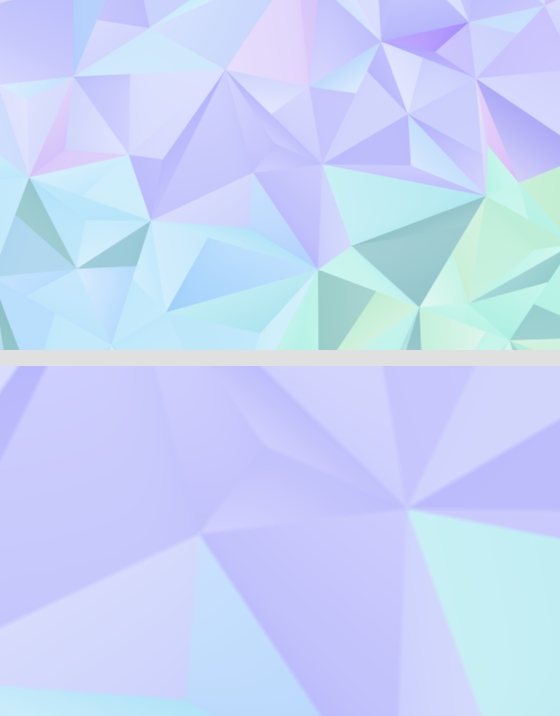
Top: the whole. Bottom: its middle third, enlarged.
A Shadertoy shader for this background:

```glsl
// Pastel low-poly background: a jittered, tilted lattice is cut into triangle
// fans, and many of those are cut again into slivers. Each facet takes a tint
// from its region (lavender above, ice and mint below) and a linear sheen.

const float CELL_SIZE = 0.37;
const float TILT = 0.42;
const float EDGE_SOFTNESS = 0.0048;
const vec2 LATTICE_OFFSET = vec2(7.3, 4.6);

const vec3 ICE = vec3(0.78, 0.92, 0.985);
const vec3 SKY = vec3(0.73, 0.87, 0.99);
const vec3 PALE_LAVENDER = vec3(0.84, 0.86, 0.99);
const vec3 PERIWINKLE = vec3(0.77, 0.77, 0.99);
const vec3 PINK = vec3(0.90, 0.82, 0.98);
const vec3 MINT = vec3(0.77, 0.96, 0.92);
const vec3 LEAF = vec3(0.79, 0.94, 0.85);
const vec3 TEAL = vec3(0.62, 0.80, 0.82);
const vec3 VIOLET = vec3(0.69, 0.59, 0.99);

vec3 hash3(vec2 p) {
    vec3 q = fract(p.xyx * vec3(0.1031, 0.1030, 0.0973));
    q += dot(q, q.yxz + 33.33);
    return fract((q.xxy + q.yzz) * q.zyx);
}

// Jittered lattice corner; the limit keeps every cell star-shaped.
vec2 latticePoint(vec2 id) {
    return id + 0.6 * (hash3(id + 71.5).xy - 0.5);
}

float cross2(vec2 a, vec2 b) {
    return a.x * b.y - a.y * b.x;
}

// Signed distance to the line a-b, positive on its left.
float edgeDistance(vec2 p, vec2 a, vec2 b) {
    return cross2(b - a, p - a) / max(length(b - a), 1e-4);
}

float triangleCoverage(vec2 p, vec2 a, vec2 b, vec2 c, float blur) {
    float d = min(edgeDistance(p, a, b), min(edgeDistance(p, b, c), edgeDistance(p, c, a)));
    return clamp(0.5 + d / blur, 0.0, 1.0);
}

// Point that splits a triangle: on one edge or inside it.
vec2 splitPoint(vec2 a, vec2 b, vec2 c, vec3 rnd, bool onEdge) {
    vec3 w = rnd + 0.2;
    if (onEdge) w.x = 0.0;
    return (a * w.x + b * w.y + c * w.z) / (w.x + w.y + w.z);
}

// Tint by place on the canvas (0 to 1) and chance.
vec3 regionTint(vec2 uv, vec3 rnd) {
    float border = 0.37 + (uv.x - 0.5) * (uv.x - 0.5);
    vec3 ice = mix(ICE, SKY, step(0.75, rnd.y));
    if (uv.y + 0.16 * (rnd.y - 0.5) > border) {
        if (rnd.x < 0.22) return ice;
        if (rnd.x < 0.62) return mix(PALE_LAVENDER, PINK, step(0.66, rnd.z));
        return rnd.x < 0.95 ? PERIWINKLE : VIOLET;
    }
    float tealChance = 0.12 + 0.2 * smoothstep(0.3, 0.0, uv.x);
    if (rnd.x < tealChance) return TEAL;
    float green = smoothstep(0.3, 0.75, uv.x + 0.4 * (rnd.z - 0.5));
    vec3 mint = mix(MINT, LEAF, step(0.75, rnd.y) * step(0.6, uv.x));
    return mix(ice, mint, green);
}

// Positive tone fades to white, negative tone deepens the hue.
vec3 applyTone(vec3 tint, float tone) {
    return mix(mix(tint, vec3(0.97, 0.98, 1.0), max(tone, 0.0)), tint * tint, max(-tone, 0.0));
}

// Facets cut from one triangle lean towards its family seed.
vec3 facetColor(vec2 p, vec2 a, vec2 b, vec2 c, vec2 uv, vec2 seed, vec2 family) {
    vec3 look = hash3(seed + 211.3);
    float towardA = edgeDistance(p, b, c) / edgeDistance(a, b, c);
    float towardB = edgeDistance(p, c, a) / edgeDistance(b, c, a);
    float sheen = mix(towardA, towardB, look.x) - 0.35;
    float tone = 0.5 * (look.y - 0.5) + 1.5 * (look.z - 0.45) * sheen;
    // Soft crease beside one edge.
    tone -= 0.16 * look.x * exp(-16.0 * max(edgeDistance(p, a, b), 0.0));
    vec3 tint = mix(regionTint(uv, hash3(seed)), regionTint(uv, hash3(family)), 0.3);
    return applyTone(tint, clamp(tone, -0.5, 0.65));
}

void mainImage(out vec4 fragColor, in vec2 fragCoord) {
    float aspect = iResolution.x / iResolution.y;
    float blur = max(1.0 / iResolution.y, EDGE_SOFTNESS) / CELL_SIZE;
    mat2 tilt = mat2(cos(TILT), sin(TILT), -sin(TILT), cos(TILT));
    vec2 p = tilt * (fragCoord / iResolution.y) / CELL_SIZE + LATTICE_OFFSET;
    vec4 sum = vec4(0.0);

    for (int n = 0; n < 9; n++) {
        vec2 cell = floor(p) + vec2(n % 3 - 1, n / 3 - 1);
        vec2 hub = cell + 0.5 + 0.34 * (hash3(cell + 19.7).xy - 0.5);
        vec2 side = vec2(0.0);
        vec2 along = vec2(1.0, 0.0);

        // Four triangles fan out from the hub, counterclockwise.
        for (int i = 0; i < 4; i++) {
            vec2 v[3] = vec2[3](hub, latticePoint(cell + side), latticePoint(cell + side + along));
            side += along;
            along = vec2(-along.y, along.x);
            if (triangleCoverage(p, v[0], v[1], v[2], blur) <= 0.0) continue;

            vec2 family = cell * 16.0 + vec2(float(i) * 3.0, 5.0);
            float kind = hash3(family + 43.1).x;
            vec2 q = splitPoint(v[0], v[1], v[2], hash3(family + 87.9), kind < 0.65);
            if (kind < 0.25) q = v[0];

            // Cut into one, two or three facets; flat ones are skipped.
            for (int j = 0; j < 3; j++) {
                vec2 b = v[j];
                vec2 c = v[(j + 1) % 3];
                if (cross2(b - q, c - q) < 1e-3) continue;
                float cover = triangleCoverage(p, q, b, c, blur);
                if (cover <= 0.0) continue;
                vec2 center = ((q + b + c) / 3.0 - LATTICE_OFFSET) * tilt * CELL_SIZE;
                vec2 uv = center / vec2(aspect, 1.0);
                vec2 seed = family + float(j) * vec2(1.0, 7.0);
                sum += cover * vec4(facetColor(p, q, b, c, uv, seed, family), 1.0);
            }
        }
    }
    fragColor = vec4(sum.rgb / max(sum.a, 1e-3), 1.0);
}
```
